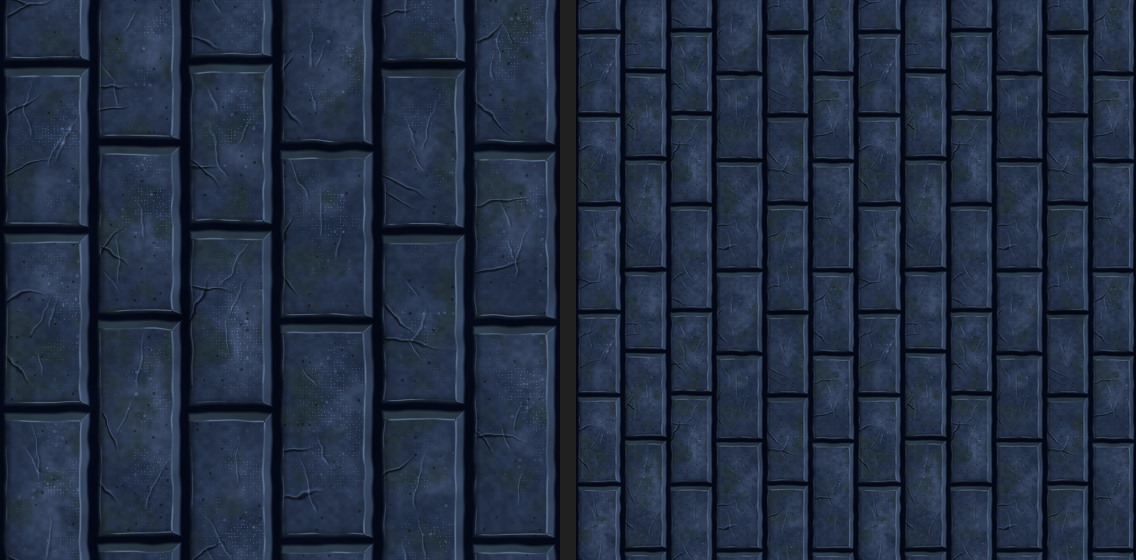
Left: one tile. Right: repeated 2 by 2.
Give the GLSL for this texture, as a three.js fragment shader.

```glsl
// Tall blue slate bricks in six staggered columns, bevelled, cracked and speckled
#define COLUMNS 6.0
#define GAP vec2(0.0085, 0.0068)
#define BEVEL 0.0145
#define LIP 0.0055
#define WOBBLE 0.0045
#define SEAM_COLOR vec3(0.015, 0.030, 0.080)
#define STONE_COLOR vec3(0.122, 0.170, 0.258)
#define CLOUD_COLOR vec3(0.225, 0.280, 0.390)
#define MOSS_COLOR vec3(0.135, 0.190, 0.205)
#define BEVEL_COLOR vec3(0.200, 0.265, 0.365)
#define RIM_COLOR vec3(0.370, 0.450, 0.570)

varying vec2 vUv;

float hash(vec2 p) {
  return fract(sin(dot(p, vec2(127.1, 311.7))) * 43758.5453);
}

// Value noise that wraps after n cells
float noise(vec2 uv, float n) {
  vec2 p = uv * n, i = floor(p), f = fract(p);
  f = f * f * (3.0 - 2.0 * f);
  vec2 a = mod(i, n), b = mod(i + 1.0, n);
  return mix(mix(hash(a + n), hash(vec2(b.x, a.y) + n), f.x),
             mix(hash(vec2(a.x, b.y) + n), hash(b + n), f.x), f.y);
}

float fbm(vec2 uv, float n) {
  float sum = 0.0, amp = 0.53;
  for (int k = 0; k < 4; k++) {
    sum += amp * noise(uv, n);
    n *= 2.0;
    amp *= 0.5;
  }
  return sum;
}

float stroke(float d, float w) {
  return 1.0 - smoothstep(0.0, w, abs(d));
}

// One soft dot in some of the n x n cells
float speckle(vec2 uv, float n, float density) {
  vec2 cell = mod(floor(uv * n), n);
  vec2 center = 0.35 + 0.3 * vec2(hash(cell + 3.1), hash(cell + 7.7));
  float size = 0.18 + 0.17 * hash(cell + 5.3);
  float dot0 = 1.0 - smoothstep(size * 0.4, size, length(fract(uv * n) - center));
  return dot0 * step(1.0 - density, hash(cell + 11.9));
}

// Column seams, slightly uneven
float seamX(float i) {
  float k = mod(i, COLUMNS);
  float shift = k > 3.5 ? 0.007 - 0.003 * (k - 4.0) : -0.003 * max(k - 1.0, 0.0);
  return i / COLUMNS + shift;
}

void main() {
  vec2 uv = vUv;
  vec2 w = uv + WOBBLE * (vec2(noise(uv, 32.0), noise(uv + 0.37, 28.0)) - 0.5);

  // Find the brick: column, then one of three unequal rows
  float col = floor(w.x * COLUMNS);
  if (w.x < seamX(col)) col -= 1.0;
  else if (w.x >= seamX(col + 1.0)) col += 1.0;
  float id = mod(col, COLUMNS), odd = mod(id, 2.0);
  vec2 cuts = mix(vec2(0.321, 0.617), vec2(0.394, 0.705), odd);
  cuts += 0.012 * (hash(vec2(id, 4.0)) - 0.5);
  float y = fract(w.y - mix(0.275, 0.036, odd) - 0.012 * (hash(vec2(id, 9.0)) - 0.5));
  float row = step(cuts.x, y) + step(cuts.y, y);
  float lo = row < 0.5 ? 0.0 : (row < 1.5 ? cuts.x : cuts.y);
  float hi = row < 0.5 ? cuts.x : (row < 1.5 ? cuts.y : 1.0);
  vec2 brick = vec2(id, row) + 1.0;

  // Distances inward from the four brick edges
  float L = w.x - seamX(col) - GAP.x, R = seamX(col + 1.0) - w.x - GAP.x;
  float B = y - lo - GAP.y, T = hi - y - GAP.y;
  vec2 p = vec2(L, B), size = vec2(L + R, B + T), q = p / size;
  float edge = min(min(L, R), min(B, T));

  // Face: grain, pale cloud, mossy stains
  float stain = fbm(uv, 14.0), grain = fbm(uv + 0.21, 90.0);
  vec2 away = (q - vec2(0.62, 0.4 + 0.3 * hash(brick))) / vec2(0.42, 0.42);
  float cloud = exp(-dot(away, away));
  vec3 color = mix(STONE_COLOR, CLOUD_COLOR, cloud * smoothstep(0.2, 0.75, stain) + 0.12 * stain);
  color = mix(color, MOSS_COLOR, 0.65 * smoothstep(0.48, 0.72, fbm(uv + 0.63, 18.0)));
  color *= 0.8 + 0.4 * grain;
  float dusty = cloud * smoothstep(0.35, 0.6, noise(uv + 0.4, 26.0));
  color += RIM_COLOR * (0.30 * dusty * speckle(uv, 180.0, 0.55) + 0.28 * cloud * speckle(uv, 76.0, 0.07));
  color *= 1.0 - 0.4 * speckle(uv + 0.13, 90.0, 0.05);

  // Cracks from the left edge, then pale veins inside
  for (int k = 0; k < 5; k++) {
    vec2 seed = brick * 3.7 + float(k) * 13.1;
    float vein = step(2.0, float(k));
    float angle = mix(2.4 * (hash(seed) - 0.5), 1.0 + 1.2 * hash(seed), vein);
    vec2 dir = vec2(cos(angle), sin(angle));
    vec2 r = p - size * vec2(vein * (0.25 + 0.4 * hash(seed + 1.0)), 0.12 + 0.6 * hash(seed + 2.0));
    float t = dot(r, dir), len = 0.05 + 0.08 * hash(seed + 4.0);
    float s = dot(r, vec2(-dir.y, dir.x)) + 0.035 * (fbm(uv + hash(seed), 16.0) - 0.5);
    float span = smoothstep(-0.004, 0.01, t) * (1.0 - smoothstep(0.4 * len, len, t));
    color *= 1.0 - 0.6 * (1.0 - 0.7 * vein) * span * stroke(s, 0.0045 - 0.002 * clamp(t / len, 0.0, 1.0));
    color += RIM_COLOR * 0.24 * span * stroke(s - 0.003, 0.0025);
  }
  color *= mix(0.6, 1.0, smoothstep(0.0, 0.016, min(L, B)));

  // Mitred bevels: bright on the right, dimmer on top
  float soft = 0.0012;
  float onRight = (1.0 - smoothstep(-soft, soft, R - BEVEL)) * smoothstep(-soft, soft, T - R) * smoothstep(-soft, soft, B - 0.4 * R);
  float onTop = (1.0 - smoothstep(-soft, soft, T - BEVEL)) * smoothstep(-soft, soft, R - T);
  color = mix(color, BEVEL_COLOR * (0.72 + 0.5 * stain), onRight);
  color = mix(color, mix(BEVEL_COLOR, MOSS_COLOR, 0.6) * (0.7 + 0.5 * stain), onTop);

  // Worn highlights along the inner rims and mitres
  float worn = smoothstep(0.25, 0.7, noise(uv + 0.17, 36.0));
  float inX = smoothstep(0.0, 0.003, R - BEVEL) * smoothstep(0.0, 0.012, L - LIP);
  float inY = smoothstep(0.0, 0.003, T - BEVEL) * smoothstep(0.0, 0.003, B - LIP);
  float rim = stroke(R - BEVEL, 0.003) * inY * (0.4 + 0.5 * worn);
  rim = max(rim, stroke(T - BEVEL, 0.0025) * inX * (0.2 + 0.65 * worn));
  rim = max(rim, stroke(B - LIP, 0.0023) * inX * (0.1 + 0.6 * worn));
  rim = max(rim, stroke(L - 0.004, 0.0025) * inY * 0.35 * worn);
  rim = max(rim, 0.5 * stroke(R - T, 0.003) * step(max(R, T), BEVEL));
  rim = max(rim, 0.5 * stroke(B - 0.4 * R, 0.0022) * step(R, BEVEL));
  color = mix(color, RIM_COLOR, rim);

  // Soft dark joints
  color = mix(SEAM_COLOR * (0.8 + 0.5 * stain), color, smoothstep(-0.003, 0.004, edge));
  gl_FragColor = vec4(color, 1.0);
}
```
